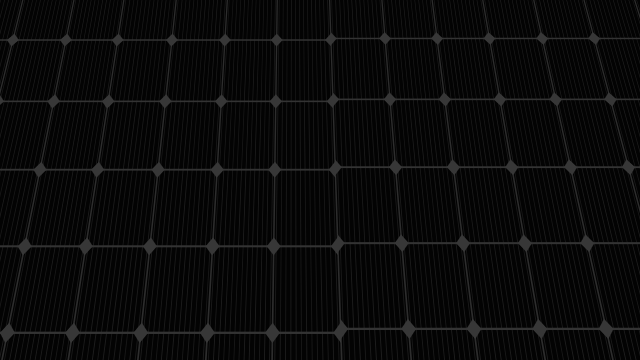
Write a WebGL 1 fragment shader that draws this texture.

```glsl
precision highp float;
// Dark solar panels in perspective: striped cells, thin grid lines and diamond gaps.

uniform vec2 u_resolution;

// Colours
const vec3 CELL_COLOR    = vec3(0.010);
const vec3 STRIPE_COLOR  = vec3(0.105);
const vec3 COLUMN_COLOR  = vec3(0.175);
const vec3 ROW_COLOR     = vec3(0.200);
const vec3 DIAMOND_COLOR = vec3(0.215);

// Perspective, in canvas heights measured down from the top edge
const float TOP_CELL_WIDTH = 0.14204;
const float WIDTH_GROWTH   = 0.0467;
const float AXIS_X         = 0.7701;
const float AXIS_LEAN      = -0.01425;
const float ROW_ORIGIN     = 6.792;
const float ROW_STEP       = 0.3482;

// Sizes, in cells
const float COLUMN_HALF_WIDTH = 0.0125;
const float ROW_HALF_WIDTH    = 0.0125;
const vec2  DIAMOND_HALF      = vec2(0.112, 0.110);
const float STRIPES           = 13.0;
const float STRIPE_HALF_WIDTH = 0.085;

// Misalignment of the two panels
const float SEAM_COLUMN = 1.0;
const float SEAM_SHIFT  = 0.027;
const float SEAM_DRIFT  = 0.004;
const float STRIPE_VARIATION = 0.30;

const float THIRD_TURN = 2.0943951;

float hash(vec2 p) {
  vec3 q = fract(vec3(p.xyx) * 0.1031);
  q += dot(q, q.yzx + 33.33);
  return fract((q.x + q.y) * q.z);
}

// Share of a pixel covered by a band centred on zero
float band(float d, float halfWidth, float pixel) {
  float a = clamp(d - 0.5 * pixel, -halfWidth, halfWidth);
  float b = clamp(d + 0.5 * pixel, -halfWidth, halfWidth);
  return (b - a) / pixel;
}

// Uneven spacing of the cell columns on each panel
float columnX(float k) {
  float left = 0.016 * (1.0 - cos(THIRD_TURN * k));
  float right = 0.062 - 0.01 * k + 0.005 * cos(THIRD_TURN * (k - 2.0));
  return k + (k > SEAM_COLUMN + 0.5 ? right : left);
}

void main() {
  vec2 p = gl_FragCoord.xy / u_resolution.y;
  p.x *= (16.0 / 9.0) * u_resolution.y / u_resolution.x;
  float y = 1.0 - p.y;

  // Undo the perspective
  float cellWidth = TOP_CELL_WIDTH + WIDTH_GROWTH * y;
  float u = (p.x - AXIS_X - AXIS_LEAN * y) / cellWidth;
  float v = (ROW_ORIGIN - 1.0 / cellWidth) / ROW_STEP;
  vec2 pixel = vec2(1.0, WIDTH_GROWTH / (cellWidth * ROW_STEP))
             / (cellWidth * u_resolution.y);

  // Find the cell and its side edges
  float column = floor(u);
  if (u < columnX(column)) column -= 1.0;
  float leftEdge = columnX(column);
  float rightEdge = columnX(column + 1.0);
  float across = (u - leftEdge) / (rightEdge - leftEdge);

  // The right panel sits slightly higher
  if (column > SEAM_COLUMN - 0.5) v += SEAM_SHIFT + SEAM_DRIFT * v;
  float row = floor(v);
  vec2 edge = vec2(min(u - leftEdge, rightEdge - u), abs(v - floor(v + 0.5)));

  // Fine contact stripes
  float stripeX = across * STRIPES;
  float stripe = band(fract(stripeX) - 0.5, STRIPE_HALF_WIDTH, pixel.x * STRIPES);
  float shade = hash(vec2(floor(stripeX) + column * STRIPES, row) + 200.0);
  stripe *= 1.0 + STRIPE_VARIATION * (shade - 0.5);
  vec3 color = mix(CELL_COLOR, STRIPE_COLOR, stripe);

  // Grid lines
  color = mix(color, COLUMN_COLOR, band(edge.x, COLUMN_HALF_WIDTH, pixel.x));
  color = mix(color, ROW_COLOR, band(edge.y, ROW_HALF_WIDTH, pixel.y));

  // Diamonds at the cell corners
  vec2 q = edge / DIAMOND_HALF;
  float inside = (1.0 - q.x - q.y) / length(pixel / DIAMOND_HALF);
  color = mix(color, DIAMOND_COLOR, clamp(inside + 0.5, 0.0, 1.0));

  gl_FragColor = vec4(color, 1.0);
}
```
